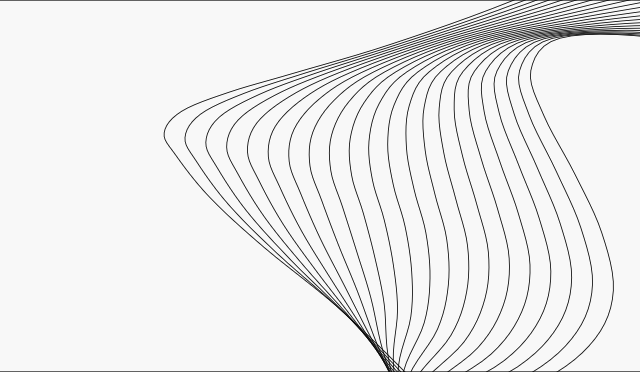
Give the GLSL for this background, as a WebGL 2 fragment shader.

```glsl
#version 300 es
precision highp float;

uniform vec2 u_resolution;
out vec4 outColor;

const int LINES = 22;
const int KNOTS = 12;
const int STEPS = 6;

// Each knot holds the left boundary curve in xy, the right one in zw
const vec4 knots[KNOTS] = vec4[KNOTS](
  vec4(8.00, 5.28, 9.30, 3.73), vec4(6.17, 4.48, 7.83, 4.03),
  vec4(4.70, 3.95, 6.72, 4.02), vec4(3.53, 3.60, 6.37, 3.63),
  vec4(2.75, 3.37, 6.53, 3.08), vec4(2.18, 3.14, 6.90, 2.38),
  vec4(1.97, 2.88, 7.22, 1.68), vec4(2.11, 2.61, 7.36, 0.98),
  vec4(2.52, 2.10, 7.14, 0.40), vec4(3.17, 1.50, 6.53, -0.09),
  vec4(4.10, 0.74, 5.40, -0.54), vec4(5.00, -0.14, 4.60, -1.04));

// Catmull-Rom spline through both boundaries at once
vec4 boundaries(int span, float f) {
  vec4 a = knots[max(span - 1, 0)];
  vec4 b = knots[span];
  vec4 c = knots[min(span + 1, KNOTS - 1)];
  vec4 d = knots[min(span + 2, KNOTS - 1)];
  return b + 0.5 * f * (c - a + f * (2.0 * a - 5.0 * b + 4.0 * c - d
       + f * (3.0 * (b - c) + d - a)));
}

float segmentDistance(vec2 p, vec2 a, vec2 b) {
  vec2 ab = b - a;
  float along = clamp(dot(p - a, ab) / max(dot(ab, ab), 1e-8), 0.0, 1.0);
  return length(p - a - ab * along);
}

// True when p lies in the padded box around one strip of the ribbon
bool nearStrip(vec2 p, vec4 start, vec4 end, float pad) {
  vec2 low = min(min(start.xy, start.zw), min(end.xy, end.zw)) - pad;
  vec2 high = max(max(start.xy, start.zw), max(end.xy, end.zw)) + pad;
  return all(greaterThan(p, low)) && all(lessThan(p, high));
}

// Share of a pixel covered by a thin stroke
float strokeCoverage(float dist, float halfWidth, float pixel) {
  return clamp((halfWidth - dist) / pixel + 0.5, 0.0, min(1.0, 2.0 * halfWidth / pixel));
}

void main() {
  vec2 canvas = vec2(7.68, 4.48);
  vec2 p = gl_FragCoord.xy / u_resolution * canvas;
  float pixel = canvas.y / u_resolution.y;
  float halfWidth = 0.005;

  float nearest[LINES];
  for (int k = 0; k < LINES; k++) nearest[k] = 10.0;

  // Lines blend evenly from the left boundary to the right one
  vec4 start = knots[0];
  for (int i = 0; i < (KNOTS - 1) * STEPS; i++) {
    vec4 end = boundaries(i / STEPS, float(i % STEPS + 1) / float(STEPS));
    if (nearStrip(p, start, end, halfWidth + pixel)) {
      for (int k = 0; k < LINES; k++) {
        float blend = float(k) / float(LINES - 1);
        vec2 a = mix(start.xy, start.zw, blend);
        vec2 b = mix(end.xy, end.zw, blend);
        nearest[k] = min(nearest[k], segmentDistance(p, a, b));
      }
    }
    start = end;
  }

  // Overlapping strokes darken one another
  float light = 1.0;
  for (int k = 0; k < LINES; k++) {
    light *= 1.0 - strokeCoverage(nearest[k], halfWidth, pixel);
  }

  // Hairlines along the top and bottom edges
  float edge = min(p.y, canvas.y - p.y);
  light *= 1.0 - 0.75 * clamp((0.01 - edge) / pixel + 0.5, 0.0, 1.0);

  vec3 ink = vec3(0.03);
  vec3 paper = vec3(0.973);
  outColor = vec4(mix(ink, paper, light), 1.0);
}
```
